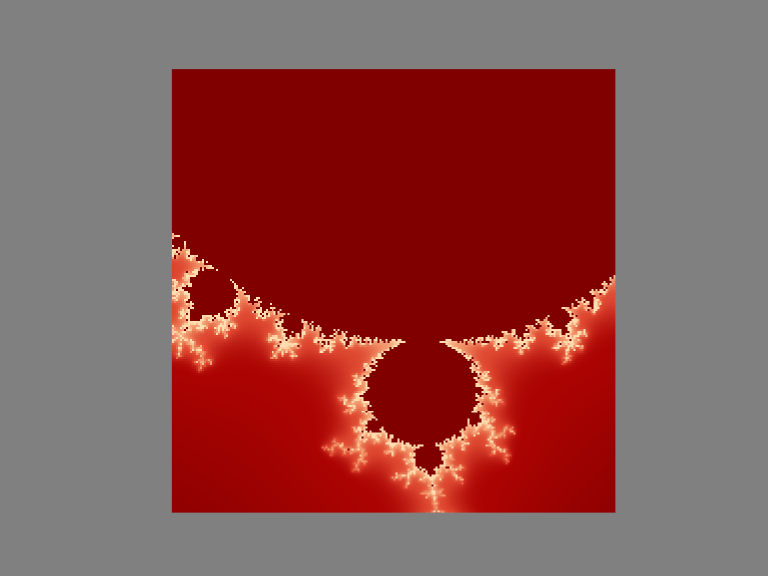
This background is drawn by a Shadertoy shader. Its source:

```glsl
// Draws a square red window onto the lower edge of the Mandelbrot set, on plain gray.

const vec3 GRAY = vec3(0.502);
const vec3 DARK_RED = vec3(0.502, 0.0, 0.0);
const vec3 RED = vec3(0.67, 0.012, 0.008);
const vec3 CORAL = vec3(0.87, 0.28, 0.19);
const vec3 PEACH = vec3(0.95, 0.60, 0.43);
const vec3 CREAM = vec3(1.0, 0.87, 0.69);

const vec2 PANEL_CENTER = vec2(0.0167, -0.005); // from canvas center, in heights
const float PANEL_SIDE = 0.77;
const vec2 PLANE_CENTER = vec2(-0.1775, -0.561);
const float PLANE_SPAN = 0.8;
const float CELLS = 222.0;
const int MAX_STEPS = 100;

// Smooth escape count; zero for points that stay bounded
float escapeCount(vec2 c) {
    vec2 z = vec2(0.0);
    for (int i = 0; i < MAX_STEPS; i++) {
        z = vec2(z.x * z.x - z.y * z.y, 2.0 * z.x * z.y) + c;
        float r2 = dot(z, z);
        if (r2 > 64.0) return float(i) + 1.0 - log2(log2(r2) / 4.0);
    }
    return 0.0;
}

// Dark red to cream along a logarithmic scale of the count
vec3 heat(float count) {
    float t = clamp(log2(max(count, 3.0) / 3.0) / 4.0, 0.0, 1.0);
    vec3 color = mix(DARK_RED, RED, smoothstep(-0.05, 0.36, t));
    color = mix(color, CORAL, smoothstep(0.34, 0.58, t));
    color = mix(color, PEACH, smoothstep(0.56, 0.80, t));
    return mix(color, CREAM, smoothstep(0.78, 1.0, t));
}

// Color of the coarse sample cell holding a panel position in -0.5..0.5
vec3 fractalCell(vec2 panel) {
    vec2 cell = (floor(panel * CELLS) + 0.5) / CELLS;
    float count = escapeCount(PLANE_CENTER + cell * PLANE_SPAN);
    return count > 0.0 ? heat(count) : DARK_RED;
}

// Antialiased coverage of a square of the given side
float squareMask(vec2 p, float side, float pixel) {
    vec2 d = abs(p) - 0.5 * side;
    return clamp(0.5 - max(d.x, d.y) / pixel, 0.0, 1.0);
}

void mainImage(out vec4 fragColor, in vec2 fragCoord) {
    float pixel = 1.0 / iResolution.y;
    vec2 p = (fragCoord - 0.5 * iResolution.xy) * pixel - PANEL_CENTER;
    float mask = squareMask(p, PANEL_SIDE, pixel);
    vec3 color = GRAY;

    // Average four samples per pixel inside the panel
    if (mask > 0.0) {
        vec3 sum = vec3(0.0);
        for (int k = 0; k < 4; k++) {
            vec2 offset = (vec2(k % 2, k / 2) - 0.5) * 0.5 * pixel;
            sum += fractalCell((p + offset) / PANEL_SIDE);
        }
        color = mix(GRAY, sum / 4.0, mask);
    }
    fragColor = vec4(color, 1.0);
}
```
